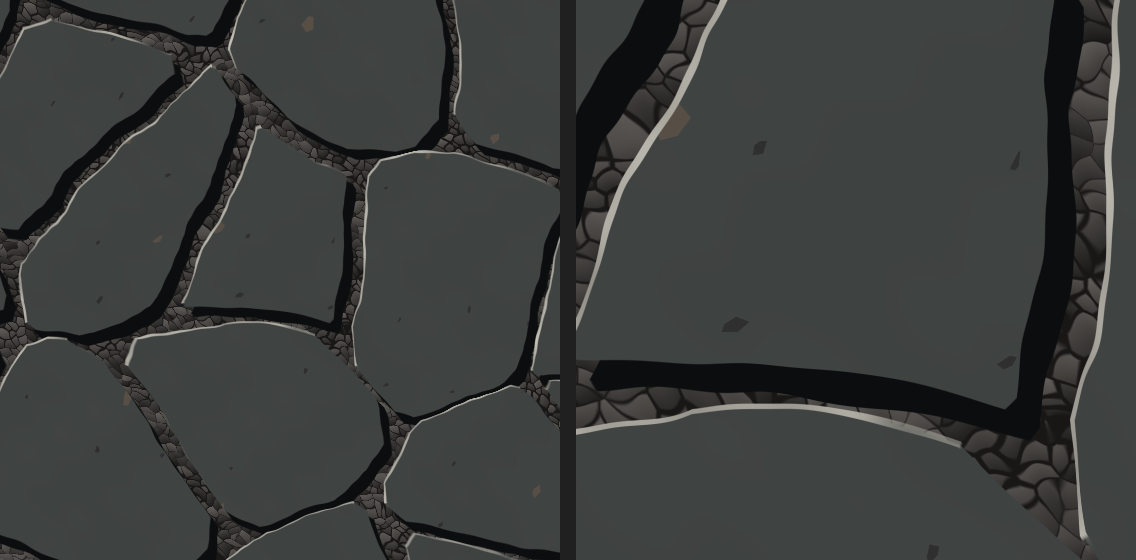
Left: the whole. Right: its middle third, enlarged.
Write a WebGL 2 fragment shader that draws this texture.

```glsl
#version 300 es
precision highp float;

uniform vec2 u_resolution;
out vec4 fragColor;

vec2 hash2(vec2 p) {
    vec3 q = fract(p.xyx * vec3(0.1031, 0.1030, 0.0973));
    q += dot(q, q.yzx + 33.33);
    return fract((q.xx + q.yz) * q.zy);
}

// Layered sines, roughly -1 to 1
float waves(vec2 p) {
    return 0.5 * sin(p.x + 1.7 * sin(p.y * 0.8)) + 0.3 * sin(p.y * 1.9 - p.x * 1.1 + 2.0)
         + 0.2 * sin(p.x * 3.7 + p.y * 2.9);
}

vec2 slabCentre(vec2 cell) {
    return cell + 0.12 + 0.76 * hash2(cell + 17.0);
}

// Signed distance to the slab outline, positive on the slab
float slab(vec2 p) {
    p += 0.012 * vec2(waves(p * 11.0), waves(p.yx * 12.0 + 4.0));
    p += 0.0022 * vec2(waves(p * 47.0 + 1.0), waves(p.yx * 43.0));
    vec2 g = p * 2.75 + 5.0;
    vec2 home = floor(g), nearCell = home;
    float best = 9.0;
    for (int y = -1; y <= 1; y++)
    for (int x = -1; x <= 1; x++) {
        vec2 cell = home + vec2(x, y);
        vec2 r = slabCentre(cell) - g;
        if (dot(r, r) < best) { best = dot(r, r); nearCell = cell; }
    }

    // Each shared edge has its own gap; keep the two closest edges
    vec2 centre = slabCentre(nearCell);
    float first = 9.0, second = 9.0;
    for (int y = -2; y <= 2; y++)
    for (int x = -2; x <= 2; x++) {
        if (x == 0 && y == 0) continue;
        vec2 cell = nearCell + vec2(x, y);
        vec2 other = slabCentre(cell);
        float gap = mix(0.003, 0.022, hash2(nearCell + cell + 3.0).x);
        float d = dot(0.5 * (centre + other) - g, normalize(other - centre)) / 2.75 - gap;
        second = min(second, max(first, d));
        first = min(first, d);
    }

    // Cut off the corners
    float cut = mix(0.005, 0.045, hash2(nearCell + 41.0).y);
    return min(first, (first + second - cut) * 0.58);
}

// Faceted grit with dark crevices
float grit(vec2 p) {
    vec2 g = mat2(0.88, 0.47, -0.47, 0.88) * p * vec2(56.0, 72.0) + 90.0;
    g += 0.45 * vec2(waves(g.yx * 0.9), waves(g * 0.8 + 3.0));
    vec2 home = floor(g), toCentre = vec2(0.0), id = home;
    float f1 = 9.0, f2 = 9.0;
    for (int y = -1; y <= 1; y++)
    for (int x = -1; x <= 1; x++) {
        vec2 cell = home + vec2(x, y);
        vec2 r = cell + hash2(cell) - g;
        float d = length(r);
        f2 = min(f2, max(f1, d));
        if (d < f1) { f1 = d; toCentre = r; id = cell; }
    }
    float tone = mix(0.16, 0.31, hash2(id + 7.0).x) + 0.1 * dot(toCentre, vec2(0.7, -0.7));
    float crevice = smoothstep(0.02, 0.2, f2 - f1 + 0.12 * waves(p * 30.0));
    return mix(0.09, tone, crevice);
}

// Scattered slanted polygons, returned as coverage
float flakes(vec2 p, float count, float size, float chance, float px) {
    vec2 cell = floor(p * count) + 11.0;
    vec2 rnd = hash2(cell + count), kind = hash2(cell + 60.0);
    if (kind.x > chance) return 0.0;
    vec2 q = (fract(p * count) - 0.25 - 0.5 * rnd) / count;
    float tilt = 0.25 + 1.1 * kind.y;
    q = mat2(cos(tilt), -sin(tilt), sin(tilt), cos(tilt)) * q * vec2(1.0, 1.5 + 1.2 * rnd.x);
    float radius = size * mix(0.5, 1.0, rnd.y), d = -1.0;
    for (int i = 0; i < 5; i++) {
        vec2 side = hash2(cell + 9.0 * float(i));
        float a = 1.2566 * (float(i) + 0.6 * side.x);
        d = max(d, dot(q, vec2(cos(a), sin(a))) - radius * mix(0.5, 1.0, side.y));
    }
    return smoothstep(px, -px, d);
}

void main() {
    vec2 p = gl_FragCoord.xy / u_resolution.y;
    float px = 0.8 / u_resolution.y;
    float edge = slab(p);

    // Slab surface with brown chips and dark specks
    vec3 stone = vec3(0.246, 0.261, 0.257) + 0.004 * waves(p * 19.0);
    stone = mix(stone, vec3(0.35, 0.31, 0.27), 0.9 * flakes(p, 6.0, 0.018, 0.38, px));
    stone = mix(stone, vec3(0.18, 0.17, 0.17), 0.85 * flakes(p + 0.37, 8.0, 0.009, 0.4, px));

    // Grit in the gaps, under the shadow of the slab to the upper left
    vec3 bed = grit(p) * vec3(1.03, 0.99, 0.95);
    float reach = 1.0 + 0.2 * waves(p * 23.0);
    float shadow = smoothstep(-px, px, slab(p + vec2(-0.015, 0.019) * reach));
    bed = mix(bed, vec3(0.045, 0.052, 0.055), shadow);
    vec3 colour = mix(bed, stone, smoothstep(-px, px, edge));

    // Pale rim on edges that face the light
    float facing = (edge - slab(p + vec2(-0.003, 0.003))) / 0.00424;
    float lit = smoothstep(0.2, 0.7, facing);
    float wear = 0.5 + 0.5 * waves(p * 27.0 + 2.0);
    float rim = smoothstep(px, -px, abs(edge) - mix(0.0008, 0.0028, wear));
    colour = mix(colour, mix(vec3(0.45, 0.44, 0.42), vec3(0.76, 0.75, 0.71), 0.3 + 0.7 * wear), rim * lit);
    fragColor = vec4(colour, 1.0);
}
```
